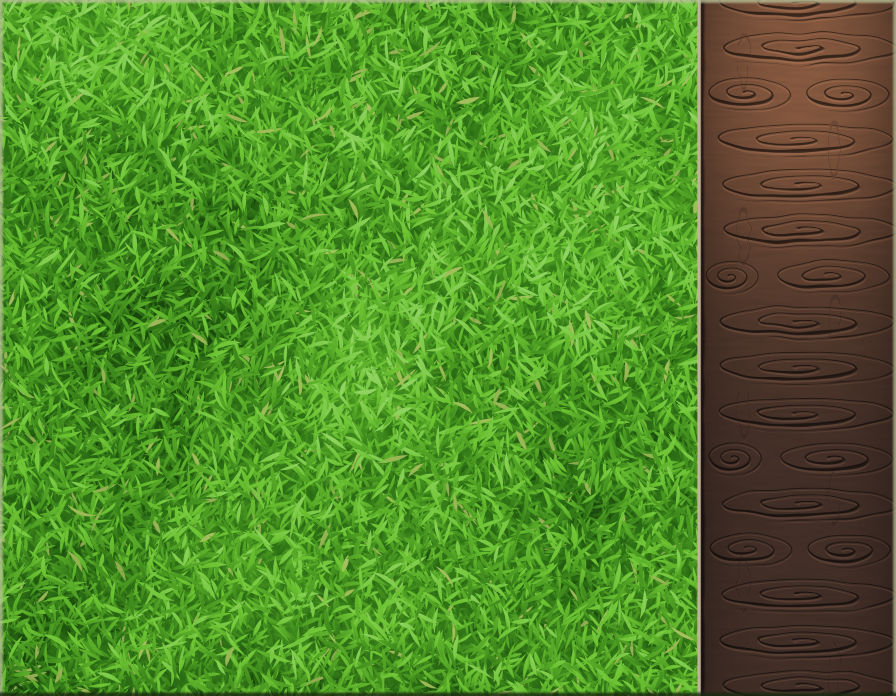
This texture is drawn by a Shadertoy shader. Its source:

```glsl
// A mown lawn beside an upright strip of carved wood, framed by a thin bevel.
// The lawn stacks layers of hashed, tapered blades from dark to light;
// the wood repeats rows of flattened spiral knots, embossed over a warm glow.

vec4 hash4(vec2 p) {
    vec4 h = fract(p.xyxy * vec4(.1031, .1030, .0973, .1099));
    h += dot(h, h.wzxy + 33.33);
    return fract((h.xxyz + h.yzzw) * h.zywx);
}

float noise(vec2 p) {
    vec2 i = floor(p), f = fract(p);
    f = f * f * (3. - 2. * f);
    return mix(mix(hash4(i).x, hash4(i + vec2(1, 0)).x, f.x),
               mix(hash4(i + vec2(0, 1)).x, hash4(i + 1.).x, f.x), f.y);
}

vec3 grassRamp(float tone) {
    vec3 c = mix(vec3(.09, .27, .04), vec3(.17, .43, .08), smoothstep(-.8, 0., tone));
    c = mix(c, vec3(.29, .60, .13), clamp(tone, 0., 1.));
    c = mix(c, vec3(.43, .77, .20), clamp(tone - 1., 0., 1.));
    return mix(c, vec3(.56, .83, .38), clamp(tone - 2., 0., 1.));
}

// Broad light and dark areas: centre, radius, strength
float lawnLight(vec2 p) {
    const vec4 patches[7] = vec4[7](
        vec4(.18, .58, .20, -.45), vec4(.84, .24, .19, -.40), vec4(.04, .07, .18, -.40),
        vec4(.14, .96, .17, .40), vec4(.48, .47, .17, .35), vec4(.68, .70, .20, .35),
        vec4(.94, .88, .15, .35));
    float light = (noise(p * 6.) - .5) * .5 + (noise(p * 19.) - .5) * .5;
    for (int i = 0; i < 7; i++) {
        vec2 d = (p - patches[i].xy) / patches[i].z;
        light += patches[i].w * exp(-dot(d, d));
    }
    return light;
}

vec3 lawn(vec2 p, float px) {
    float light = lawnLight(p);
    vec3 col = grassRamp(light - .25 + .7 * noise(p * 130.));
    for (int layer = 0; layer < 7; layer++) {
        float k = float(layer), size = .019 + .001 * k;
        vec2 g = p / size + k * vec2(17.37, 9.71), cell = floor(g);
        for (int n = 0; n < 9; n++) {
            vec2 id = cell + vec2(n % 3 - 1, n / 3 - 1);
            vec4 r = hash4(id + k * 53.), s = hash4(id + k * 31. + 211.);
            float angle = 1.45 + (r.z - .5) * 2.7;
            vec2 dir = vec2(cos(angle), sin(angle)), q = g - id - r.xy;
            q = vec2(dot(q, dir), dot(q, vec2(-dir.y, dir.x)));
            float along = q.x / mix(.5, .95, s.x);
            float width = mix(.08, .14, s.y) * (1. - along * along);
            float side = q.y + (s.z - .5) * .5 * q.x * q.x;
            float aa = .7 * px / size;
            float mask = smoothstep(aa, -aa, abs(side) - width) * step(abs(along), 1.);
            float tone = .55 + .2 * k + 1.9 * (r.w - .5) + light + .25 * along;
            vec3 blade = grassRamp(tone);
            // A few dry stalks
            blade = mix(blade, vec3(.70, .74, .40), .75 * step(.972, s.w));
            col = mix(col, blade, mask);
        }
    }
    return col;
}

// Carved lines; w runs right and down from the top left of the strip
float carving(vec2 w, float px) {
    float row = floor((w.y - .003) / .0655 + .5);
    int i = int(row);
    float split = (i == 2 || i == 12) ? .14 : (i == 6 || i == 10) ? .095 : 0.;
    vec2 span = w.x < split ? vec2(0, split) : vec2(split, .281);
    vec2 halfSize = vec2((span.y - span.x) * .5 - .008, .023);
    vec2 q = w - vec2((span.x + span.y) * .5, .003 + row * .0655);
    q.x += (hash4(vec2(row, 7)).x - .5) * .012;
    q.y += .004 * (noise(vec2(w.x * 28., row * 5.)) - .5);
    float e = length(q / halfSize) + .0001;
    float slope = length(q / (halfSize * halfSize)) / e + .001;
    float turn = atan(q.y / halfSize.y, q.x / halfSize.x) / 6.2832;
    float d = abs(fract(e * 2.4 - turn) - .5) / (2.4 * slope);
    float width = mix(.0002, .0021, smoothstep(-.6, .9, q.y / halfSize.y));
    width *= .45 + .9 * noise(vec2(w.x * 35., row * 3. + e * 4.));
    float line = smoothstep(px, -px * .5, d - width) * smoothstep(1.13, 1.02, e);
    // Faint upright scratches
    for (int n = 0; n < 8; n++) {
        float k = float(n);
        vec2 c = vec2(n % 2 == 0 ? .06 : .19, .09 + .125 * k);
        vec2 v = (w - c - vec2(.006 * noise(w * 70.), 0)) / vec2(.012, .055);
        float ring = abs(length(v) - .7) * .012;
        line = max(line, .3 * smoothstep(px, 0., ring) * step(.35, noise(w * 45. + k)));
    }
    return line;
}

vec3 wood(vec2 w, float px) {
    vec3 col = mix(vec3(.37, .25, .185), vec3(.255, .18, .15), smoothstep(.1, .75, w.y));
    vec2 glow = (w - vec2(.15, .11)) / vec2(.17, .24);
    col += vec3(.15, .095, .06) * exp(-dot(glow, glow));
    col *= 1. - .22 * pow(abs(w.x / .14 - 1.), 3.);
    col *= .97 + .06 * noise(w * vec2(35, 220));
    col += vec3(.09, .065, .05) * carving(w - vec2(0, .0032), px);
    return col * (1. - .58 * carving(w, px));
}

void mainImage(out vec4 fragColor, in vec2 fragCoord) {
    float px = 1. / iResolution.y;
    vec2 p = fragCoord * px;
    float right = iResolution.x * px, seam = right * .781;
    vec3 col;
    if (p.x < seam) col = lawn(p, px);
    else col = wood(vec2((p.x - seam) * .281 / (right - seam), 1. - p.y), px);

    // Pale seam with an uneven shadow on the wood side
    float shade = .004 + .004 * noise(vec2(3., p.y * 32.));
    col *= 1. - .6 * smoothstep(shade, 0., abs(p.x - seam - .003));
    col = mix(col, vec3(.76, .70, .60), smoothstep(.0025 + px, .0025 - px, abs(p.x - seam + .001)));

    // Bevel: light on the top and sides, dark below
    float sides = min(min(p.x, right - p.x), 1. - p.y);
    col = mix(col, vec3(.73, .76, .60), .75 * smoothstep(.007, .001, sides));
    col = mix(col, vec3(.10, .16, .06), .8 * smoothstep(.008, .002, p.y));
    fragColor = vec4(col, 1.);
}
```
